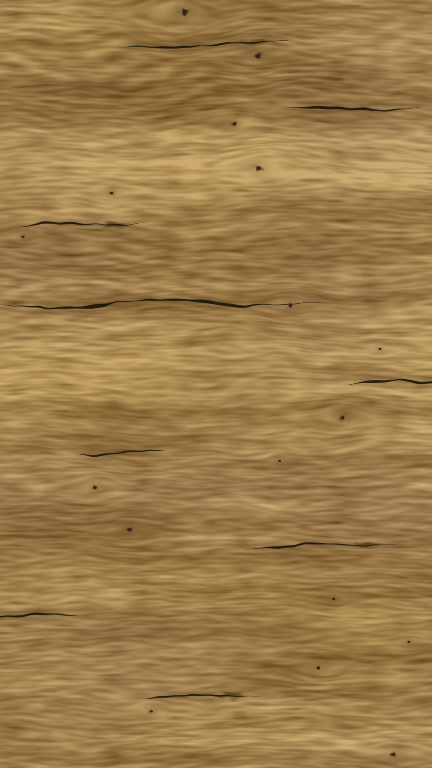
Give the GLSL for this texture, as a Shadertoy shader.

```glsl
// Rustic oak board with its grain running across a tall canvas.
// Stretched gradient noise makes the fibres, soft bands set the tone, and
// loops scatter knots, which bend the grain, and tapering dark cracks.

const vec3 OAK_DARK  = vec3(0.525, 0.400, 0.215);
const vec3 OAK_MID   = vec3(0.622, 0.492, 0.296);
const vec3 OAK_LIGHT = vec3(0.730, 0.600, 0.382);
const vec3 STAIN     = vec3(0.330, 0.235, 0.115);
const vec3 CRACK     = vec3(0.110, 0.080, 0.045);

const int KNOTS = 17;
const int CRACKS = 9;
const int MAIN_CRACK = 5;
const float GRAIN_WAVE = 0.012;
const float FIBRE_CONTRAST = 0.70;
const float RING_CONTRAST = 0.17;
const float RING_DENSITY = 62.0;

// Tone bands: centre height, half width, strength
const vec3 BANDS[5] = vec3[5](
    vec3(0.79, 0.050, 0.42), vec3(0.875, 0.030, -0.34),
    vec3(0.52, 0.055, 0.42), vec3(0.68, 0.050, -0.22),
    vec3(0.27, 0.120, -0.12));

float hash(vec2 p) {
    vec3 q = fract(p.xyx * 0.1031);
    q += dot(q, q.yzx + 33.33);
    return fract((q.x + q.y) * q.z);
}

float corner(vec2 cell, vec2 offset) {
    float angle = 6.2832 * hash(cell + 71.0);
    return dot(vec2(cos(angle), sin(angle)), offset);
}

float gradientNoise(vec2 p) {
    vec2 i = floor(p), f = p - i;
    vec2 u = f * f * f * (f * (f * 6.0 - 15.0) + 10.0);
    vec2 e = vec2(1.0, 0.0);
    return mix(mix(corner(i, f), corner(i + e, f - e), u.x),
               mix(corner(i + e.yx, f - e.yx), corner(i + 1.0, f - 1.0), u.x), u.y);
}

// Bends the grain around each knot; adds the knot's darkness to stain
vec2 bendAroundKnots(vec2 p, float width, inout float stain) {
    vec2 grain = p;
    for (int i = 0; i < KNOTS; i++) {
        float id = float(i);
        vec2 centre = vec2(width * hash(vec2(id, 3.0)), fract(id * 0.618 + 0.13));
        float radius = mix(0.0022, 0.0062, pow(hash(vec2(id, 9.0)), 2.0));
        vec2 d = p - centre;
        float edge = length(d * vec2(0.75, 1.0)) / radius;
        edge += 0.9 * gradientNoise(d * 160.0 + id * 7.0);
        stain = max(stain, 0.85 * (1.0 - smoothstep(0.25, 1.2, edge)));
        stain = max(stain, 0.22 * exp(-0.18 * edge * edge));
        vec2 reach = d / (radius * vec2(9.0, 5.0));
        grain.y -= 0.75 * d.y * exp(-dot(reach, reach));
    }
    return grain;
}

// Returns crack coverage in x and the brown stain beside it in y
vec2 cracks(vec2 p, float width, float pixel) {
    vec2 result = vec2(0.0);
    for (int i = 0; i < CRACKS; i++) {
        float id = float(i);
        bool isMain = i == MAIN_CRACK;
        float span = isMain ? 0.84 * width : width * mix(0.14, 0.48, hash(vec2(id, 21.0)));
        float start = isMain ? -0.02 : width * (fract(id * 0.618 + 0.42) - 0.1);
        float height = (id + 0.35 + 0.5 * hash(vec2(id, 33.0))) / float(CRACKS);
        float along = (p.x - start) / span;
        float taper = smoothstep(0.0, 0.25, along) * (1.0 - smoothstep(0.5, 1.0, along));
        float wander = 0.010 * gradientNoise(vec2(p.x * 9.0, id * 5.3))
                     + 0.003 * gradientNoise(vec2(p.x * 45.0, id * 8.7));
        float offset = p.y - height - wander - 0.012 * (along - 0.5) * (hash(vec2(id, 41.0)) - 0.3);
        float ragged = 0.75 + 1.1 * gradientNoise(vec2(p.x * 32.0, id * 3.1));
        float halfWidth = (isMain ? 0.0024 : 0.0015) * taper * ragged;
        float line = 1.0 - smoothstep(halfWidth - pixel * 0.6, halfWidth + pixel * 0.6, abs(offset));
        result.x = max(result.x, line * smoothstep(0.0, 0.12, taper));
        result.y = max(result.y, 0.42 * taper * exp(-abs(offset) / 0.0045));

        // Every other crack runs into a flattened knot
        if (i % 2 == 0) {
            vec2 d = (vec2(p.x - start - 0.72 * span, offset)) / vec2(0.021, 0.0062);
            float eye = length(d) + 0.8 * gradientNoise(p * vec2(60.0, 190.0));
            result.y = max(result.y, 0.85 * (1.0 - smoothstep(0.1, 1.1, eye)));
        }
    }
    return result;
}

void mainImage(out vec4 fragColor, in vec2 fragCoord) {
    float pixel = 1.0 / iResolution.y;
    vec2 p = fragCoord * pixel;
    float width = iResolution.x * pixel;

    // Grain coordinates
    float stain = 0.0;
    vec2 grain = bendAroundKnots(p, width, stain);
    grain.y += GRAIN_WAVE * gradientNoise(p * vec2(4.0, 8.0))
             + 0.3 * GRAIN_WAVE * gradientNoise(p * vec2(13.0, 22.0) + 5.0);

    // Broad tone
    float tone = 0.5 + 0.45 * gradientNoise(grain * vec2(2.2, 11.0) + 17.0)
               + 0.25 * gradientNoise(p * vec2(6.0, 8.0) + 40.0);
    for (int i = 0; i < 5; i++) {
        float d = (grain.y - BANDS[i].x) / BANDS[i].y;
        tone += BANDS[i].z * exp(-d * d);
    }

    // Streaks, fibres and pores
    tone += 0.55 * gradientNoise(grain * vec2(3.0, 42.0) + 9.0);
    tone += FIBRE_CONTRAST * (0.75 * gradientNoise(grain * vec2(10.0, 115.0))
                            + gradientNoise(grain * vec2(30.0, 225.0) + 3.0));
    float pores = smoothstep(0.18, 0.5, gradientNoise(grain * vec2(24.0, 170.0) + 60.0));
    tone -= 0.28 * pores;

    // Patches of curving growth rings
    float ringPhase = grain.y * RING_DENSITY + 3.2 * gradientNoise(grain * vec2(5.0, 11.0) + 23.0);
    float patchMask = smoothstep(-0.05, 0.3, gradientNoise(p * vec2(2.5, 6.0) + 31.0));
    tone += RING_CONTRAST * patchMask * sin(6.2832 * ringPhase);

    // Colour
    vec3 color = tone < 0.5 ? mix(OAK_DARK, OAK_MID, max(tone, -0.6) * 2.0)
                            : mix(OAK_MID, OAK_LIGHT, min(tone, 1.3) * 2.0 - 1.0);
    color.b += 0.035 * gradientNoise(p * vec2(3.0, 7.0) + 80.0);
    vec2 split = cracks(p, width, pixel);
    color = mix(color, STAIN, max(stain, split.y));
    color = mix(color, CRACK, max(0.92 * split.x, 0.7 * smoothstep(0.6, 0.9, stain)));
    fragColor = vec4(color, 1.0);
}
```
